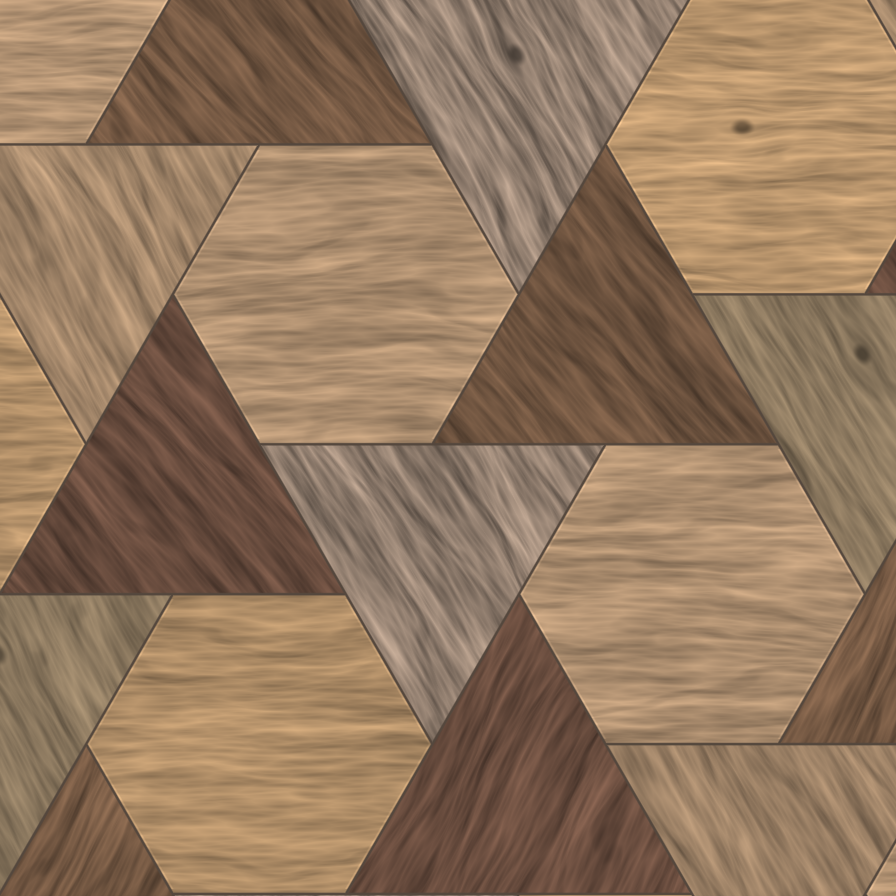
This pattern is drawn by a three.js fragment shader. Its source:

```glsl
// Wooden parquet of oak hexagons, walnut triangles and grey-tan triangles on a skewed lattice.
// Each point finds its tile by signed distance; the grain is stretched cellular noise
// and rings bent by layered sines, turned and tinted for every tile.
#define SIDE 0.1932
#define ORIGIN vec2(0.386, 0.6715)
#define SEAM 0.0012
#define GRAIN 0.62
#define OAK vec3(0.70, 0.575, 0.45)
#define GREY vec3(0.575, 0.50, 0.44)
#define OLIVE vec3(0.55, 0.475, 0.375)
#define TAN vec3(0.63, 0.52, 0.41)
#define WALNUT vec3(0.435, 0.33, 0.25)
#define UMBER vec3(0.405, 0.295, 0.24)
#define JOINT vec3(0.33, 0.28, 0.24)

varying vec2 vUv;
const float H = 0.8660254; // height of a unit triangle

vec2 hash2(vec2 p) {
  vec3 q = fract(p.xyx * vec3(0.1031, 0.1030, 0.0973));
  q += dot(q, q.yzx + 33.33);
  return fract((q.xx + q.yz) * q.zy);
}

float cellular(vec2 p) {
  vec2 cell = floor(p), f = fract(p);
  float nearest = 2.0;
  for (int y = -1; y <= 1; y++)
    for (int x = -1; x <= 1; x++) {
      vec2 o = vec2(float(x), float(y));
      nearest = min(nearest, length(o + hash2(cell + o) - f));
    }
  return nearest;
}

float layeredSines(vec2 p) {
  float sum = 0.0, amp = 0.5;
  for (int k = 0; k < 4; k++) {
    sum += amp * sin(p.x + 1.4 * sin(p.y));
    p = p * 1.9 + vec2(2.1, 5.3);
    amp *= 0.5;
  }
  return sum;
}

// Distances in units of the hexagon side
float hexagon(vec2 p) {
  p = abs(p);
  return max(p.y, p.x * H + p.y * 0.5) - H;
}

float triangle(vec2 p) {
  return max(-p.y, abs(p.x) * H + p.y * 0.5) - H * 2.0 / 3.0;
}

// Brightness of the wood; g.x runs along the grain
float wood(vec2 g, vec2 seed, float strength, float knot) {
  vec2 k = g - vec2(-0.04, 0.02);
  float r = length(k * vec2(0.7, 1.0));
  g.y -= knot * 0.6 * k.y * exp(-r * r * 2200.0);
  g += seed * vec2(7.0, 5.0);
  float wave = layeredSines(g * vec2(9.0, 26.0));
  g.y += 0.008 * wave;
  float fibre = 0.50 * cellular(g * vec2(3.0, 42.0))
              + 0.40 * cellular(g * vec2(7.0, 95.0))
              + 0.35 * cellular(g * vec2(22.0, 190.0)) - 0.56;
  float rings = sin(6.2832 * (g.y * mix(20.0, 38.0, seed.x) + 0.8 * wave));
  float tone = GRAIN * fibre - 0.09 * smoothstep(0.4, 1.0, rings) + 0.025;
  tone += 0.035 * layeredSines(g.yx * vec2(14.0, 5.0));
  float spot = knot * (1.0 - smoothstep(0.003, 0.011, r));
  return (1.0 + strength * tone) * (1.0 - 0.4 * spot);
}

void main() {
  vec2 p = (vUv - ORIGIN) / SIDE;
  vec2 base = floor(vec2(2.0 * p.x + 2.0 * p.y / H, p.x - 2.5 * p.y / H) / 7.0 + 0.5);

  // Find the tile: kind 0 hexagon, 1 upward triangle, 2 downward triangle
  float dist = 9.0, kind = 0.0;
  vec2 id = base, local = p;
  for (int y = -1; y <= 1; y++)
    for (int x = -1; x <= 1; x++) {
      vec2 c = base + vec2(float(x), float(y));
      vec2 q = p - c.x * vec2(2.5, H) - c.y * vec2(2.0, -2.0 * H);
      vec2 up = q + vec2(1.0, H * 4.0 / 3.0);
      vec2 down = q + vec2(-0.5, H * 5.0 / 3.0);
      float dh = hexagon(q), du = triangle(up), dd = triangle(vec2(down.x, -down.y));
      if (dh < dist) { dist = dh; kind = 0.0; id = c; local = q; }
      if (du < dist) { dist = du; kind = 1.0; id = c; local = up; }
      if (dd < dist) { dist = dd; kind = 2.0; id = c; local = down; }
    }

  // Timber, grain angle and contrast of the tile
  vec2 seed = hash2(id * 3.0 + kind * 17.0 + 41.0);
  float odd = mod(id.x, 2.0);
  float angle = (seed.y - 0.5) * 0.08, strength = 0.8;
  vec3 timber = OAK * mix(vec3(1.0), vec3(1.02, 1.0, 0.93), odd);
  if (kind > 1.5) {
    bool isGrey = mod(id.x + id.y, 2.0) < 0.5;
    timber = isGrey ? GREY : mix(TAN, OLIVE, odd);
    strength = isGrey ? 1.35 : 0.9;
    angle -= 1.05;
  } else if (kind > 0.5) {
    timber = mix(UMBER, WALNUT, odd);
    strength = 1.05;
    angle += id.y > 0.5 ? 1.1 : -0.85;
  }
  timber *= 0.96 + 0.08 * seed.x;
  float c = cos(angle), s = sin(angle);
  vec2 grain = vec2(c * local.x + s * local.y, c * local.y - s * local.x) * SIDE;
  float knot = kind == 1.0 ? 0.0 : odd * step(id.y, 0.5);
  vec3 color = timber * wood(grain, seed, strength, knot);

  // Pale bevel on the slanted hexagon sides, then the dark joint
  float inset = -dist * SIDE;
  float slanted = kind < 0.5 ? step(abs(local.y), H - 0.03) : 0.0;
  color *= 1.0 + 0.14 * slanted * (1.0 - smoothstep(0.0025, 0.0045, inset));
  color = mix(JOINT, color, smoothstep(SEAM - 0.0008, SEAM + 0.0012, inset));
  gl_FragColor = vec4(color, 1.0);
}
```
